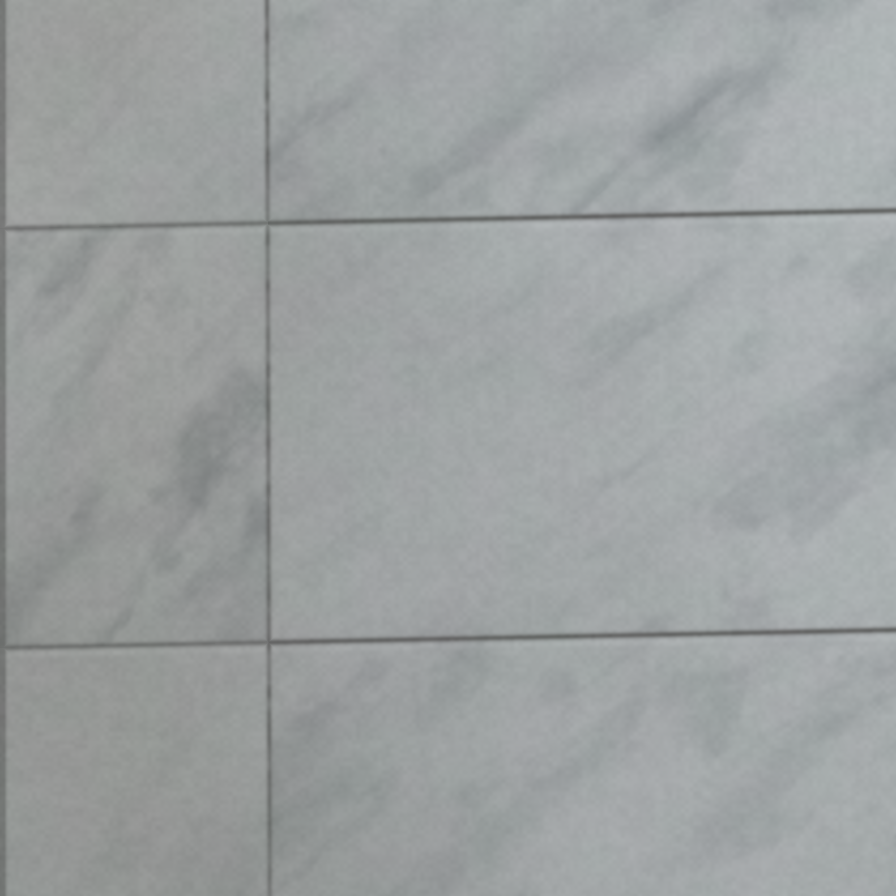
Write a WebGL 2 fragment shader that draws this texture.

```glsl
#version 300 es
precision highp float;
// Pale grey marble wall tiles in long rows, divided by thin dark joints.
// Each tile gets its own diagonal veins and clouds from a hash of its cell;
// a soft light gradient, mottling and fine grain lie over everything.

uniform vec2 u_resolution;
out vec4 outColor;

const vec3 SHADE = vec3(0.553, 0.564, 0.560);
const vec3 LIGHT = vec3(0.705, 0.728, 0.736);
const vec3 WARM_TINT = vec3(0.006, 0.001, -0.006);
const vec3 VEIN_DARKENING = vec3(0.115, 0.110, 0.106);
const vec3 JOINT = vec3(0.385, 0.390, 0.385);

const float ROW_HEIGHT = 0.468;
const float ROW_START = 0.277;      // height of the lower joint at the left
const float ROW_TILT = 0.020;       // rise of the joints across the canvas
const float LEFT_JOINT = 0.004;
const float MID_JOINT = 0.301;
const float MID_LEAN = -0.003;
const float ROW_JOINT_WIDTH = 0.0034;
const float COLUMN_JOINT_WIDTH = 0.0032;
const float GRAIN = 0.021;
const int VEINS_PER_TILE = 7;

float hash(vec2 p) {
    return fract(sin(dot(p, vec2(127.1, 311.7))) * 43758.5453);
}

float noise(vec2 p) {
    vec2 i = floor(p), f = fract(p);
    f = f * f * (3.0 - 2.0 * f);
    return mix(mix(hash(i), hash(i + vec2(1, 0)), f.x),
               mix(hash(i + vec2(0, 1)), hash(i + vec2(1, 1)), f.x), f.y);
}

float fbm(vec2 p) {
    float sum = 0.0, amp = 0.53;
    for (int i = 0; i < 4; i++) {
        sum += amp * noise(p);
        p = mat2(1.6, 1.2, -1.2, 1.6) * p + 7.3;
        amp *= 0.5;
    }
    return sum;
}

// Coordinates along and across a direction
vec2 turn(vec2 p, float angle) {
    float c = cos(angle), s = sin(angle);
    return vec2(c * p.x + s * p.y, c * p.y - s * p.x);
}

// Soft line profile, never thinner than about a pixel
float softLine(float d, float width) {
    float w = max(width, 0.8 / u_resolution.y);
    return exp(-d * d / (w * w));
}

// Broken streaks, crisp on the lower side and smoky on the upper one
float veins(vec2 p, vec2 size, vec2 tile, float angle) {
    float sum = 0.0;
    for (int i = 0; i < VEINS_PER_TILE; i++) {
        vec2 seed = tile * 17.0 + float(i) * vec2(3.7, 9.1);
        vec2 centre = (vec2(hash(seed), hash(seed + 1.3)) - 0.5) * size;
        vec2 q = turn(p - centre, angle + 0.15 * (hash(seed + 2.9) - 0.5));
        q.y += 0.035 * (fbm(q * 9.0 + seed) - 0.5);
        float halfLength = size.y * mix(0.2, 0.62, hash(seed + 4.1));
        float reach = 1.0 - smoothstep(0.3, 1.0, abs(q.x) / halfLength);
        float width = mix(0.004, 0.014, hash(seed + 5.7));
        float streak = softLine(q.y, q.y > 0.0 ? 2.4 * width : width);
        float breaks = smoothstep(0.25, 0.75, fbm(q * vec2(9.0, 30.0) + seed));
        sum += streak * reach * breaks * mix(0.35, 0.9, hash(seed + 6.3));
    }
    return min(sum, 1.0);
}

void main() {
    vec2 uv = gl_FragCoord.xy / u_resolution;

    // Tile cell and position relative to its centre; the middle row is row 0
    float rowPos = (uv.y - ROW_START - ROW_TILT * uv.x) / ROW_HEIGHT;
    float midX = MID_JOINT + MID_LEAN * uv.y;
    float column = step(midX, uv.x);
    vec2 tile = vec2(column, floor(rowPos));
    vec2 size = vec2(mix(MID_JOINT, 1.0 - MID_JOINT, column), ROW_HEIGHT);
    float centreX = mix(0.5 * MID_JOINT, 0.5 * (1.0 + MID_JOINT), column);
    vec2 local = vec2(uv.x - centreX, (fract(rowPos) - 0.5) * ROW_HEIGHT);

    // Uneven light, brightest towards the upper right
    float light = 0.12 + 0.50 * smoothstep(0.0, 1.0, uv.x) + 0.34 * uv.y;
    light += 0.35 * (fbm(uv * 3.0 + 11.0) - 0.5);
    vec3 color = mix(SHADE, LIGHT, clamp(light, 0.0, 1.1));
    color += WARM_TINT * (1.0 - smoothstep(0.1, 0.45, uv.x)) * (0.5 + noise(uv * 6.0));

    // Marble figure: the narrow middle tile is busy, the wide one calm at its left
    float outerRow = min(abs(tile.y), 1.0);
    float calm = mix(smoothstep(-0.25, 0.15, local.x), 1.0, outerRow);
    float busy = mix(mix(1.25, 0.40, outerRow), 0.25 + 0.6 * calm, column);
    float angle = mix(0.92, 0.64, column);
    vec2 flow = turn(local, angle) * vec2(4.0, 13.0) + tile * 23.0 + 40.0;
    float cloud = smoothstep(0.46, 0.80, fbm(flow));
    float smudge = smoothstep(0.58, 0.80, fbm(turn(local, angle) * vec2(11.0, 17.0) + tile * 9.0));
    float figure = 0.38 * cloud + 0.40 * smudge + 0.75 * veins(local, size, tile, angle);
    color -= VEIN_DARKENING * figure * busy;

    // Joints: horizontal ones darken to the right, vertical ones are patchy
    float rowDistance = (fract(rowPos + 0.5) - 0.5) * ROW_HEIGHT;
    float rowJoint = softLine(rowDistance, ROW_JOINT_WIDTH) * mix(0.70, 0.94, column);
    float patches = mix(0.50, 0.85, noise(vec2(3.0, uv.y * 75.0)));
    float midJoint = softLine(uv.x - midX, COLUMN_JOINT_WIDTH) * patches;
    float edgeJoint = softLine(max(uv.x - LEFT_JOINT, 0.0), COLUMN_JOINT_WIDTH) * 0.65;
    color += 0.022 * softLine(rowDistance + 0.008, 0.004);
    color = mix(color, JOINT, max(rowJoint, max(midJoint, edgeJoint)));

    // Fine grain with a faint colour cast
    color += GRAIN * (noise(uv * 210.0) + noise(uv * 95.0 + 5.0) - 1.0);
    color += 0.010 * (noise(uv * 24.0) - 0.5) * vec3(1.0, -0.4, 0.6);
    outColor = vec4(color, 1.0);
}
```
